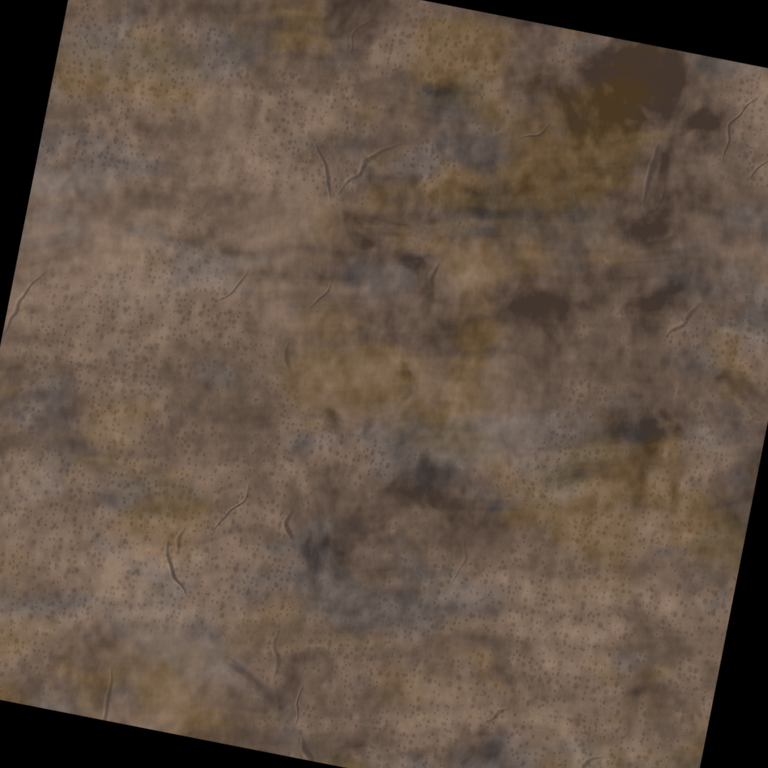
Write a Shadertoy shader that draws this texture.

```glsl
// A tilted square of weathered brown earth on black: layered value noise
// gives the blotches, streaks and grain, tinted with ochre and slate,
// then scattered pits and thin bent cracks are drawn on top.

float hash(vec2 p) {
    return fract(sin(dot(p, vec2(127.1, 311.7))) * 43758.5453);
}

float noise(vec2 p) {
    vec2 i = floor(p), f = fract(p);
    f = f * f * (3.0 - 2.0 * f);
    return mix(mix(hash(i), hash(i + vec2(1, 0)), f.x),
               mix(hash(i + vec2(0, 1)), hash(i + vec2(1, 1)), f.x), f.y);
}

float fbm(vec2 p) {
    float sum = 0.0, amp = 0.52;
    for (int i = 0; i < 5; i++) {
        sum += amp * noise(p);
        p = mat2(0.8, 0.6, -0.6, 0.8) * p * 2.03 + 17.3;
        amp *= 0.5;
    }
    return sum;
}

// Small round pits, one per grid cell at most
float pits(vec2 p, float cells) {
    vec2 id = floor(p * cells);
    vec2 centre = 0.3 + 0.4 * vec2(hash(id), hash(id + 31.7));
    float radius = 0.16 + 0.26 * hash(id + 5.1);
    float d = length((fract(p * cells) - centre) * vec2(1.0, 0.8));
    return smoothstep(radius, radius * 0.3, d) * step(0.55, hash(id + 77.7));
}

// Thin tapering cracks: x is the dark line, y its pale rim
vec2 cracks(vec2 p) {
    vec2 result = vec2(0);
    for (int i = 0; i < 26; i++) {
        vec2 seed = vec2(float(i) * 1.37, 4.2);
        vec2 centre = vec2(hash(seed), hash(seed + 9.1)) - 0.5;
        float angle = 1.5 + 1.7 * (hash(seed + 3.3) - 0.5);
        vec2 dir = vec2(cos(angle), sin(angle));
        vec2 d = p - centre;
        float len = mix(0.018, 0.06, pow(hash(seed + 6.7), 2.0));
        float s = dot(d, dir) / len;
        float taper = max(1.0 - s * s, 0.0);
        float bend = len * 0.5 * (hash(seed + 8.8) - 0.5) * s * s;
        float off = dot(d, vec2(-dir.y, dir.x)) - bend
                  - 0.012 * (noise(p * 45.0 + seed) - 0.5);
        float width = 0.0015 + 0.0035 * taper * hash(seed + 2.2);
        float strength = sqrt(taper) * (0.4 + 0.6 * hash(seed + 1.9));
        result.x = max(result.x, strength * smoothstep(width, width * 0.2, abs(off)));
        result.y = max(result.y, strength * smoothstep(0.003, 0.0, abs(off - width)));
    }
    return result;
}

void mainImage(out vec4 fragColor, in vec2 fragCoord) {
    vec2 p = (fragCoord - 0.5 * iResolution.xy) / iResolution.y;
    float pixel = 1.0 / iResolution.y;

    // Ground plane turned clockwise
    float tilt = 0.194;
    vec2 q = mat2(cos(tilt), sin(tilt), -sin(tilt), cos(tilt)) * p;

    // Tone: broad patches, soft blotches, level streaks and fine grain
    vec2 warp = vec2(noise(q * 14.0), noise(q * 14.0 + 40.0)) - 0.5;
    float broad = fbm(q * 4.0 + 3.0);
    float blotch = fbm(q * 12.0 + warp * 0.7 + 21.0);
    float streak = fbm(p * vec2(7.0, 50.0) + warp + 60.0);
    float grain = fbm(q * vec2(85.0, 60.0) + 90.0);
    float tone = 0.62 + 0.6 * (broad - 0.5) + 0.85 * (blotch - 0.5)
               + 0.45 * (streak - 0.5) + 0.55 * (grain - 0.5);

    // Dark smudges gathered where the ground is already dim
    float smudge = smoothstep(0.53, 0.78, fbm(q * 15.0 + warp + 130.0));
    tone -= 0.4 * smudge * smoothstep(0.75, 0.4, broad);

    // Pits show mostly on pale ground
    float pale = smoothstep(0.45, 0.7, tone) * smoothstep(0.35, 0.6, noise(q * 7.0 + 8.0));
    tone -= 0.22 * pale * max(pits(q + warp * 0.01, 85.0), pits(q + 0.37, 130.0));

    vec3 darkEarth = vec3(0.25, 0.20, 0.17);
    vec3 paleEarth = vec3(0.54, 0.455, 0.39);
    vec3 col = mix(darkEarth, paleEarth, clamp(tone, 0.05, 1.1));

    // Ochre and slate stains
    float ochre = smoothstep(0.48, 0.72, fbm(q * 9.0 + 200.0) + 0.25 * (streak - 0.5));
    float slate = smoothstep(0.52, 0.74, fbm(p * vec2(9.0, 14.0) + 300.0));
    float dim = smoothstep(0.95, 0.45, tone);
    col += vec3(0.025, 0.008, -0.045) * ochre * (0.4 + 0.6 * dim);
    col += vec3(-0.035, -0.008, 0.018) * slate;

    // Cracks with a lit rim
    vec2 crack = cracks(q);
    col += 0.045 * crack.y;
    col = mix(col, vec3(0.26, 0.215, 0.20), 0.65 * crack.x);

    // Black outside the square
    float edge = max(abs(q.x), abs(q.y)) - 0.5;
    col *= smoothstep(pixel, -pixel, edge);
    fragColor = vec4(col, 1.0);
}
```
